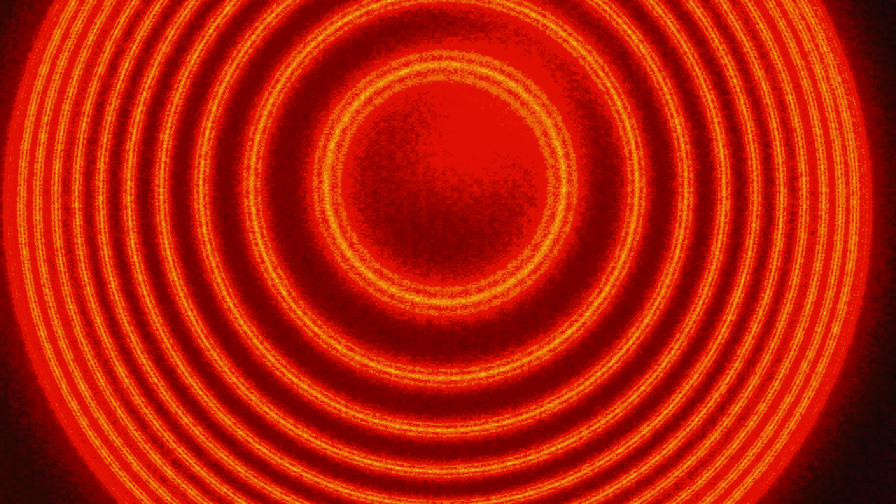
Reproduce this background procedurally as a WebGL 1 fragment shader.

```glsl
precision highp float;
// Glowing interference rings: eleven orders of a split spectral line, each a
// soft red halo carrying three thin yellow lines. Intensity is summed in squared
// radius, speckled with sine-hash grain and mapped to a black-red-yellow heat ramp.

uniform vec2 u_resolution;

float hash(vec2 p) {
    return fract(sin(dot(p, vec2(127.1, 311.7))) * 43758.545);
}

float valueNoise(vec2 p) {
    vec2 i = floor(p);
    vec2 f = fract(p);
    f = f * f * (3.0 - 2.0 * f);
    return mix(mix(hash(i), hash(i + vec2(1.0, 0.0)), f.x),
               mix(hash(i + vec2(0.0, 1.0)), hash(i + vec2(1.0, 1.0)), f.x), f.y);
}

float bell(float x, float width) {
    x /= width;
    return exp(-x * x);
}

// Piecewise heat ramp from near black to yellow
vec3 heat(float v) {
    vec3 c = mix(vec3(0.07, 0.025, 0.02), vec3(0.22, 0.02, 0.01), clamp(v / 0.17, 0.0, 1.0));
    c = mix(c, vec3(0.49, 0.0, 0.0), clamp((v - 0.17) / 0.15, 0.0, 1.0));
    c = mix(c, vec3(0.68, 0.02, 0.0), clamp((v - 0.36) / 0.11, 0.0, 1.0));
    c = mix(c, vec3(0.88, 0.06, 0.01), clamp((v - 0.47) / 0.08, 0.0, 1.0));
    c = mix(c, vec3(0.92, 0.38, 0.04), smoothstep(0.64, 0.81, v));
    c = mix(c, vec3(0.95, 0.62, 0.07), clamp((v - 0.84) / 0.11, 0.0, 1.0));
    return mix(c, vec3(0.94, 0.84, 0.1), clamp((v - 0.95) / 0.12, 0.0, 1.0));
}

void main() {
    vec2 uv = (gl_FragCoord.xy - 0.5 * u_resolution) / u_resolution.y;
    vec2 p = uv - vec2(-0.0058, 0.1366);
    vec2 drift = vec2(-0.0015, -0.0046);

    // Sum the orders; each ring's centre drifts slightly down and left
    float halo = 0.0;
    float lines = 0.0;
    for (int i = 0; i < 11; i++) {
        float k = float(i);
        vec2 d = p - drift * k;
        float offset = dot(d, d) - (0.0557 + 0.09316 * k - 0.0026 * k * k);
        float width = length(vec2(0.0035, length(d) / u_resolution.y));
        float last = step(9.5, k);
        halo += (1.0 - 0.35 * last) * bell(offset, 0.0255);
        lines += (1.0 - 0.6 * last) * (0.22 * bell(offset, width)
               + 0.14 * bell(abs(offset) - 0.01147, width));
    }
    halo = min(halo, 1.0);

    // Dim disc, brighter toward its rim, with a wide fade outside
    float rim = length(p - drift * 10.0);
    float outside = mix(0.12, 0.05, smoothstep(-0.5, 0.5, uv.x));
    float base = 0.27 + 0.11 * smoothstep(0.66, 0.82, rim);
    base = mix(base, outside, smoothstep(0.83, 0.98, rim));

    // Red inner disc, warm patch above right, dark patch low in the middle
    base += 0.28 * bell(length(p), 0.17);
    base += 0.27 * bell(length(p - vec2(0.14, 0.2)), 0.18);
    base -= 0.13 * bell(length(p - vec2(-0.012, -0.075)), 0.12);

    float v = mix(base, 0.69, halo) + lines;

    // Fine speckle plus softer mottling
    float speckle = hash(floor(uv * 288.0) + 400.0) - 0.5;
    float mottle = valueNoise(uv * 130.0 + 200.0) - 0.5;
    v += (0.05 + 0.08 * halo) * speckle + 0.08 * mottle;

    gl_FragColor = vec4(heat(v), 1.0);
}
```
